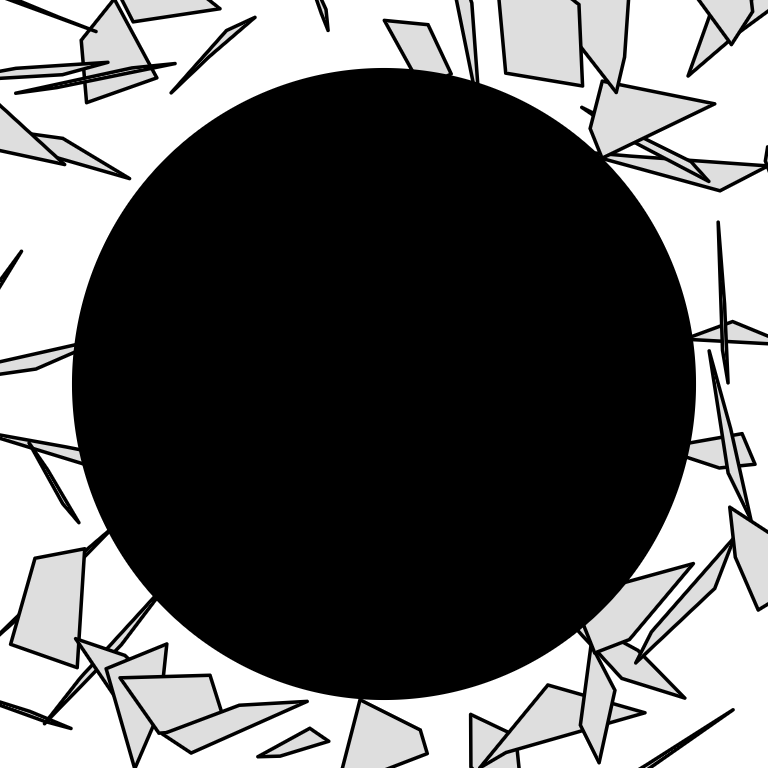
Give the GLSL for this background, as a Shadertoy shader.

```glsl
// A large black disc over a ring of pale, black-outlined shards on white.
// Hashed four-sided shards are scattered around the disc, denser towards the
// corners, and painted in order with distance functions; the disc goes on top.

#define SHARD_COUNT 46
#define DISC_RADII vec2(0.4063, 0.4115)
#define STROKE_HALF 0.0023
#define HALF_LENGTH vec2(0.045, 0.135)
#define SHARD_WIDTH vec2(0.006, 0.170)
#define CORNER_PULL 0.15
#define SEED 7.0
#define PAPER vec3(1.0)
#define SHARD_FILL vec3(0.87)
#define INK vec3(0.0)

const float TAU = 6.2831853;

vec4 hash4(float n) {
    vec4 q = fract(vec4(n) * vec4(0.1031, 0.1030, 0.0973, 0.1099));
    q += dot(q, q.wzxy + 33.33);
    return fract((q.xxyz + q.yzzw) * q.zywx);
}

// Coverage of the region where distance is negative
float cover(float distance, float pixel) {
    return clamp(0.5 - distance / pixel, 0.0, 1.0);
}

// Signed distance to a simple quadrilateral, convex or concave
float quadDistance(vec2 p, vec2 corner[4]) {
    float nearest = 1e3;
    float side = 1.0;
    for (int i = 0; i < 4; i++) {
        vec2 a = corner[i];
        vec2 b = corner[(i + 3) % 4];
        vec2 edge = b - a;
        vec2 rel = p - a;
        vec2 gap = rel - edge * clamp(dot(rel, edge) / dot(edge, edge), 0.0, 1.0);
        nearest = min(nearest, dot(gap, gap));
        bvec3 crossing = bvec3(p.y >= a.y, p.y < b.y, edge.x * rel.y > edge.y * rel.x);
        if (all(crossing) || all(not(crossing))) side = -side;
    }
    return side * sqrt(nearest);
}

// Shard centre between the disc and the canvas border, pulled to diagonals
vec2 shardCentre(float index, vec2 jitter) {
    float angle = TAU * (index + jitter.x) / float(SHARD_COUNT);
    angle += CORNER_PULL * sin(4.0 * angle);
    vec2 ray = vec2(cos(angle), sin(angle));
    float border = 0.5 / max(abs(ray.x), abs(ray.y));
    return ray * mix(DISC_RADII.x + 0.015, border + 0.02, jitter.y);
}

// Distance to one shard: two tips on its long axis and two side corners
float shardDistance(vec2 p, float index) {
    vec4 place = hash4(index + SEED);
    vec4 form = hash4(index + SEED + 71.0);
    float halfLength = mix(HALF_LENGTH.x, HALF_LENGTH.y, place.w);
    float width = mix(SHARD_WIDTH.x, SHARD_WIDTH.y, form.x * form.x);
    float turn = TAU * place.z;
    float c = cos(turn);
    float s = sin(turn);
    p = mat2(c, -s, s, c) * (p - shardCentre(index, place.xy));

    vec2 along = (form.yz - 0.5) * 1.4 * halfLength;
    float upper = width * form.w * 1.2;
    vec2 corner[4];
    corner[0] = vec2(-halfLength, 0.0);
    corner[1] = vec2(along.x, upper);
    corner[2] = vec2(halfLength, 0.0);
    corner[3] = vec2(along.y, upper - width);
    return quadDistance(p, corner);
}

void mainImage(out vec4 fragColor, in vec2 fragCoord) {
    float pixel = 1.0 / iResolution.y;
    vec2 p = (fragCoord - 0.5 * iResolution.xy) * pixel;
    vec3 color = PAPER;

    // Shards, each with its fill and outline over those before it
    for (int i = 0; i < SHARD_COUNT; i++) {
        float d = shardDistance(p, float(i));
        color = mix(color, SHARD_FILL, cover(d, pixel));
        color = mix(color, INK, cover(abs(d) - STROKE_HALF, pixel));
    }

    // Slightly tall disc
    float disc = (length(p / DISC_RADII) - 1.0) * DISC_RADII.y;
    color = mix(color, INK, cover(disc, pixel));

    fragColor = vec4(color, 1.0);
}
```
